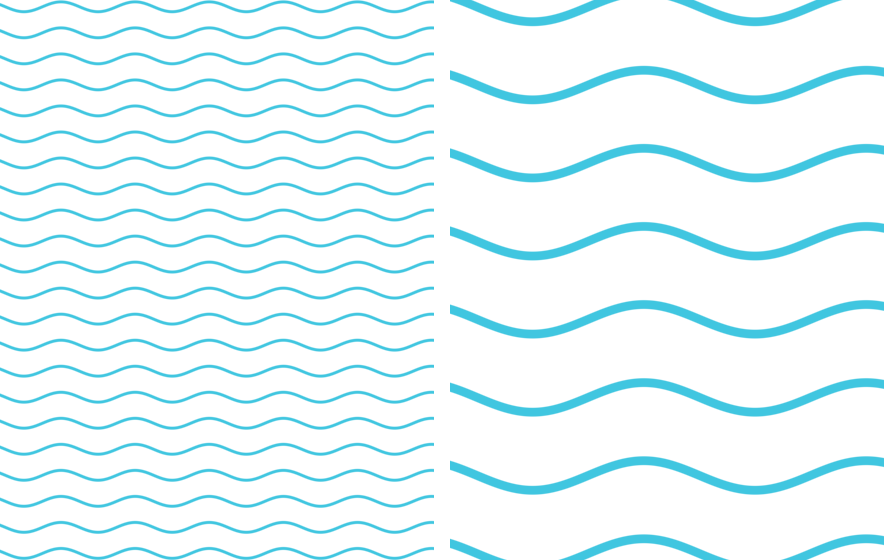
Left, the full canvas; right, a detail of the centre.
A Shadertoy shader for this pattern:

```glsl
// Thin cyan wavy lines stacked in even rows on white.
// Each row is the same sine curve; the distance to the nearest row is
// corrected by the slope so that the stroke keeps a constant width.

const float TAU = 6.2831853;

const vec3 PAPER = vec3(1.0);
const vec3 CYAN = vec3(0.25, 0.775, 0.877);

// Lengths are fractions of the canvas height
const float WAVELENGTH = 0.1324;
const float AMPLITUDE = 0.0088;
const float CREST_X = 0.3737;
const float ROW_SPACING = 0.04648;
const float FIRST_ROW_Y = 0.0118;
const float STROKE_WIDTH = 0.0052;

// Signed offset from the nearest multiple of the spacing
float nearestOffset(float value, float spacing) {
    return value - spacing * round(value / spacing);
}

// Approximate distance to the nearest of the stacked sine curves
float waveRowsDistance(vec2 p, float wavelength, float amplitude, float spacing) {
    float frequency = TAU / wavelength;
    float phase = p.x * frequency;
    float slope = -amplitude * frequency * sin(phase);
    float offset = nearestOffset(p.y - amplitude * cos(phase), spacing);
    return abs(offset) / sqrt(1.0 + slope * slope);
}

// Coverage of a stroke with a soft edge
float strokeMask(float dist, float width, float softness) {
    float halfWidth = 0.5 * width;
    return 1.0 - smoothstep(halfWidth - softness, halfWidth + softness, dist);
}

void mainImage(out vec4 fragColor, in vec2 fragCoord) {
    vec2 p = fragCoord / iResolution.y - vec2(CREST_X, FIRST_ROW_Y);
    float pixel = 1.0 / iResolution.y;

    float dist = waveRowsDistance(p, WAVELENGTH, AMPLITUDE, ROW_SPACING);
    float ink = strokeMask(dist, STROKE_WIDTH, 0.85 * pixel);

    fragColor = vec4(mix(PAPER, CYAN, ink), 1.0);
}
```
